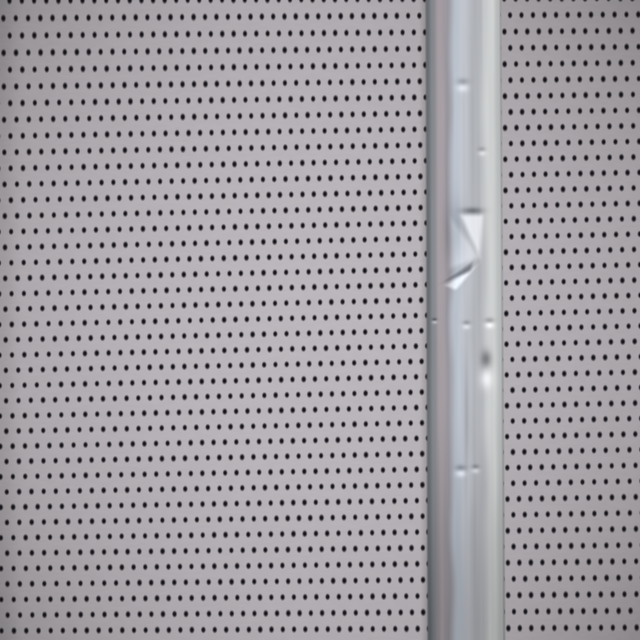
Give the GLSL for this texture, as a WebGL 1 fragment shader.

```glsl
precision highp float;
uniform vec2 u_resolution;

float hash(vec2 p) {
  return fract(sin(dot(p, vec2(127.1, 311.7))) * 43758.55);
}

float noise(vec2 p) {
  vec2 i = floor(p), f = fract(p);
  f = f * f * (3.0 - 2.0 * f);
  return mix(mix(hash(i), hash(i + vec2(1, 0)), f.x),
             mix(hash(i + vec2(0, 1)), hash(i + vec2(1, 1)), f.x), f.y);
}

float blob(vec2 p, vec2 center, vec2 radius) {
  vec2 d = (p - center) / radius;
  return exp(-dot(d, d));
}

// Soft inside test for one polygon edge
float halfPlane(vec2 p, vec2 a, vec2 b, float blur) {
  vec2 e = normalize(b - a);
  return smoothstep(-blur, blur, dot(p - a, vec2(-e.y, e.x)));
}

float facet(vec2 p, vec2 a, vec2 b, vec2 c, float blur) {
  return halfPlane(p, a, b, blur) * halfPlane(p, b, c, blur) * halfPlane(p, c, a, blur);
}

// Column count across the sheet, with mild lens stretch
float columnAt(float x) {
  float d = x - 0.56;
  return 57.0 * d - 6.13 * d * d * d;
}

// Row count down the sheet, bowed and slightly tilted
float rowAt(vec2 p) {
  float a = p.y - 0.0286, b = p.y - 0.531, c = p.y - 0.986;
  float tilt = p.x * (0.92 - 3.07 * (p.y - 0.5) * (p.y - 0.5));
  return 39.79 * a + 2.11 * a * b - 4.53 * a * b * c + tilt;
}

float holes(vec2 p) {
  float row = rowAt(p);
  float index = floor(row + 0.5);
  float stagger = 0.5 * (1.0 - mod(index, 2.0));
  float column = columnAt(p.x) - columnAt(0.6463 + 0.0065 * p.y) + stagger;
  float d = p.x - 0.56;
  float pitch = 1.0 / (57.0 - 18.39 * d * d);
  vec2 local = vec2((fract(column + 0.5) - 0.5) * pitch, (row - index) / 41.0);
  float size = 0.94 + 0.12 * hash(vec2(floor(column + 0.5), index));
  float r = length(local / (vec2(0.0039, 0.0052) * size));
  return 1.0 - smoothstep(0.25, 1.3, r);
}

vec3 sheet(vec2 p) {
  vec2 v = p - vec2(0.48, 0.5);
  float edge = dot(v * v, vec2(0.55, 0.4)) + 2.0 * v.x * v.x * v.y * v.y;
  float light = 0.735 - 0.5 * edge;
  light -= 0.05 * smoothstep(0.04, 0.0, p.x);
  light += 0.012 * (noise(p * vec2(90.0, 260.0)) - 0.5);
  vec3 metal = light * vec3(1.0, 0.975, 1.0);
  return mix(metal, vec3(0.075, 0.065, 0.085), holes(p) * 0.98);
}

vec3 band(vec3 base, vec3 tint, float s, float start, float end) {
  return mix(base, tint, smoothstep(start, end, s));
}

// Lengthwise reflections, s runs from 0 to 1 across the pipe
vec3 pipeBands(float s) {
  vec3 c = vec3(0.41, 0.43, 0.45);
  c = band(c, vec3(0.52, 0.53, 0.55), s, 0.02, 0.09);
  c = band(c, vec3(0.65, 0.62, 0.64), s, 0.08, 0.18);
  c = band(c, vec3(0.60, 0.59, 0.62), s, 0.19, 0.29);
  c = band(c, vec3(0.73, 0.76, 0.80), s, 0.27, 0.39);
  c = band(c, vec3(0.76, 0.77, 0.80), s, 0.40, 0.50);
  c = band(c, vec3(0.69, 0.70, 0.72), s, 0.50, 0.64);
  c = band(c, vec3(0.81, 0.82, 0.82), s, 0.68, 0.84);
  c = band(c, vec3(0.72, 0.73, 0.73), s, 0.87, 0.96);
  return band(c, vec3(0.58, 0.58, 0.59), s, 0.96, 1.0);
}

// A small dimple: lit below, shaded above
float dimple(vec2 p, vec2 c, float r) {
  return blob(p, c + vec2(0.0, r * 0.6), vec2(r, r * 0.7))
       - blob(p, c - vec2(0.0, r * 0.5), vec2(r, r * 0.6));
}

float dents(vec2 p) {
  float k = 0.0;
  // Large crease
  k -= 0.12 * blob(p, vec2(0.712, 0.365), vec2(0.015, 0.045));
  k += 0.20 * facet(p, vec2(0.720, 0.336), vec2(0.754, 0.336), vec2(0.750, 0.402), 0.005);
  k += 0.11 * facet(p, vec2(0.704, 0.340), vec2(0.749, 0.402), vec2(0.702, 0.420), 0.006);
  k -= 0.24 * blob(p, vec2(0.738, 0.329), vec2(0.016, 0.005));
  k -= 0.26 * facet(p, vec2(0.698, 0.438), vec2(0.738, 0.410), vec2(0.736, 0.424), 0.004);
  k += 0.22 * facet(p, vec2(0.696, 0.446), vec2(0.742, 0.418), vec2(0.712, 0.453), 0.004);
  // Right-hand hollow
  k -= 0.28 * blob(p, vec2(0.760, 0.561), vec2(0.008, 0.013));
  k += 0.18 * blob(p, vec2(0.759, 0.592), vec2(0.010, 0.015));
  // Small dimples
  k += 0.14 * dimple(p, vec2(0.723, 0.132), 0.009);
  k += 0.12 * dimple(p, vec2(0.753, 0.236), 0.006);
  k += 0.18 * dimple(p, vec2(0.765, 0.504), 0.007);
  k += 0.14 * dimple(p, vec2(0.729, 0.507), 0.006);
  k += 0.17 * dimple(p, vec2(0.720, 0.735), 0.008);
  k += 0.14 * dimple(p, vec2(0.743, 0.732), 0.006);
  k += 0.18 * dimple(p, vec2(0.679, 0.501), 0.004);
  return k - 0.10 * blob(p, vec2(0.729, 0.645), vec2(0.004, 0.10));
}

void main() {
  vec2 uv = gl_FragCoord.xy / u_resolution;
  vec2 p = vec2(uv.x, 1.0 - uv.y);
  float left = 0.665 + 0.003 * p.y;
  float s = (p.x - left) / (0.118 + 0.003 * p.y);

  // Perforated sheet with contact shadow
  vec3 color = sheet(p);
  color *= 1.0 - 0.12 * smoothstep(0.012, 0.0, abs(p.x - left));

  // Dented pipe
  float wobble = 0.05 * (noise(vec2(s * 3.0, p.y * 12.0)) - 0.5);
  vec3 pipe = pipeBands(s + wobble * smoothstep(0.1, 0.3, s) * smoothstep(1.0, 0.8, s));
  pipe *= 1.0 - 0.18 * smoothstep(0.6, 1.0, p.y);
  pipe += dents(p) + 0.03 * (noise(vec2(s * 26.0, p.y * 5.0)) - 0.5);
  float cover = smoothstep(-0.02, 0.02, s) * smoothstep(1.02, 0.98, s);
  gl_FragColor = vec4(clamp(mix(color, pipe, cover), 0.0, 1.0), 1.0);
}
```
